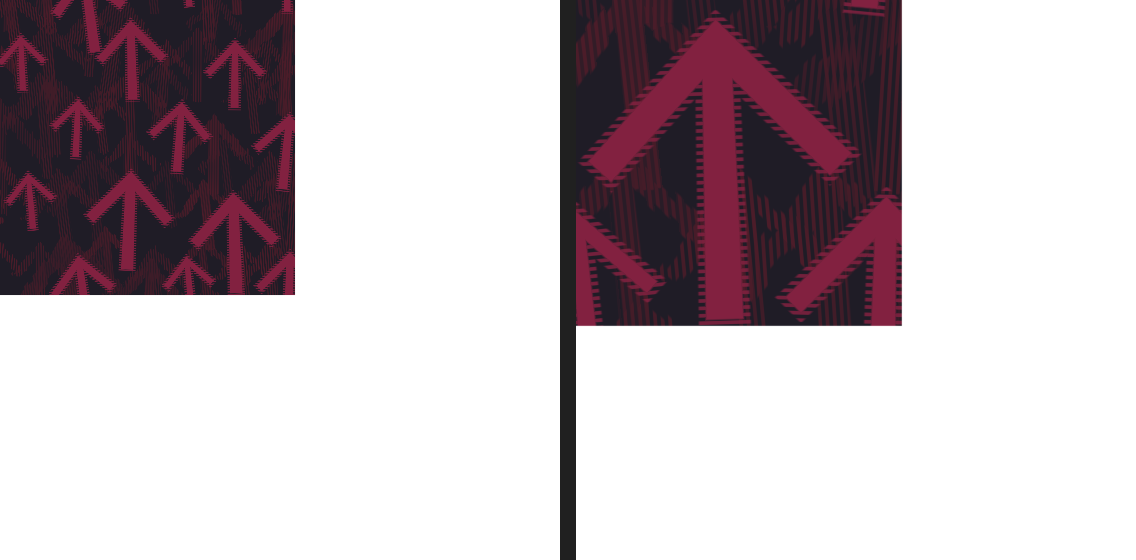
Left, the full canvas; right, a detail of the centre.
Write a three.js fragment shader that draws this pattern.

```glsl
// Crimson up-arrows with stitched fringes over layers of dim, hatched arrows,
// filling a dark square panel in the upper left of a white canvas.
// Each layer is a staggered lattice of arrow distance fields with hashed size and tilt.

#define PANEL 0.5273      // side of the dark panel
#define COLUMN 0.094      // lattice column spacing
#define ROW 0.27          // lattice row spacing
#define SMALL 0.10        // shortest arrow
#define LARGE 0.19        // longest arrow
#define TILT 0.14         // largest lean in radians
#define STITCH 0.0044     // pitch of hatch and fringe lines
#define FRINGE 0.0048     // length of the fringe threads
#define EDGE 0.0009       // softness of outlines
#define BACK_LAYERS 3

varying vec2 vUv;

const vec3 NIGHT = vec3(0.12, 0.11, 0.15);
const vec3 WINE = vec3(0.30, 0.11, 0.16);
const vec3 CRIMSON = vec3(0.51, 0.13, 0.25);

vec2 hash2(vec2 p) {
  p = vec2(dot(p, vec2(127.1, 311.7)), dot(p, vec2(269.5, 183.3)));
  return fract(sin(p) * 43758.55);
}

// Gradient noise, about -0.7 to 0.7
float gradientNoise(vec2 p) {
  vec2 i = floor(p), f = fract(p);
  vec2 u = f * f * (3.0 - 2.0 * f);
  vec2 e = vec2(0.0, 1.0);
  float a = dot(hash2(i) * 2.0 - 1.0, f);
  float b = dot(hash2(i + e.yx) * 2.0 - 1.0, f - e.yx);
  float c = dot(hash2(i + e.xy) * 2.0 - 1.0, f - e.xy);
  float d = dot(hash2(i + e.yy) * 2.0 - 1.0, f - e.yy);
  return mix(mix(a, b, u.x), mix(c, d, u.x), u.y);
}

float fill(float d) {
  return 1.0 - smoothstep(-EDGE, EDGE, d);
}

// Thin parallel lines, 1 on a thread and 0 between threads
float threads(float x) {
  return smoothstep(0.2, 0.8, 0.5 - 0.5 * cos(6.28319 * x / STITCH));
}

// Arrow of unit height, its tip at the origin, pointing up
float arrowDistance(vec2 p) {
  vec2 q = vec2(abs(p.x), -p.y);
  vec2 along = vec2(0.69, 0.724);
  float across = dot(q, vec2(-along.y, along.x));
  float arm = max(abs(across - 0.058) - 0.058, dot(q, along) - 0.64);
  float stem = max(q.x - 0.054 - 0.015 * q.y, abs(q.y - 0.55) - 0.45);
  return min(arm, stem);
}

// Nearest arrow of one layer: distance, local position, seed
vec4 arrowLayer(vec2 p, float salt, float scale, vec2 jitter) {
  vec4 nearest = vec4(1.0, 0.0, 0.0, 0.0);
  p += salt * vec2(0.041, 0.117);
  for (int i = -2; i <= 2; i++) {
    float column = floor(p.x / COLUMN) + float(i);
    float stagger = 0.5 * ROW * mod(column, 2.0);
    for (int j = 0; j <= 1; j++) {
      float row = floor((p.y - stagger) / ROW) + float(j);
      vec2 cell = vec2(column, row) + salt * 17.3;
      vec2 rnd = hash2(cell);
      vec2 shift = (hash2(cell + 5.7) - 0.5) * jitter;
      vec2 tip = vec2(column + 0.5, row + 0.5) * vec2(COLUMN, ROW);
      tip += vec2(0.0, stagger) + shift;

      float size = mix(SMALL, LARGE, rnd.x * rnd.x) * scale;
      float lean = (rnd.y * 2.0 - 1.0) * TILT;
      float c = cos(lean), s = sin(lean);
      vec2 local = mat2(c, -s, s, c) * (p - tip);
      float d = arrowDistance(local / size) * size;
      if (d < nearest.x) nearest = vec4(d, local, fract(rnd.x * 7.0 + rnd.y));
    }
  }
  return nearest;
}

void main() {
  // Dim arrows of upright threads with ragged ends
  float dim = 0.0;
  for (int k = 1; k <= BACK_LAYERS; k++) {
    float salt = float(k);
    vec4 a = arrowLayer(vUv, salt, 1.15, vec2(0.05, 0.08));
    float ragged = hash2(vec2(floor(a.y / STITCH), salt)).x - 0.5;
    float gap = 0.45 * smoothstep(0.65, 0.8, a.w);
    float patches = 0.85 + 0.5 * gradientNoise(vUv * 22.0 + salt * 9.0);
    float strength = mix(0.6, 1.05, fract(a.w * 5.0)) * patches;
    float ink = fill(a.x + 0.007 * ragged) * mix(gap, 1.0, threads(a.y));
    dim = max(dim, ink * strength);
  }
  vec3 color = mix(NIGHT, WINE, clamp(dim, 0.0, 1.0));

  // Bright arrows: solid core and cross-stitched rim
  vec4 front = arrowLayer(vUv, 0.0, 1.0, vec2(0.02, 0.045));
  float rim = fill(front.x - FRINGE * 0.6) * threads(front.z);
  float core = fill(front.x + FRINGE * 0.25);
  color = mix(color, CRIMSON, max(core, rim * 0.85));

  // Panel in the upper left corner
  vec2 inside = smoothstep(-0.0005, 0.0005, vec2(PANEL - vUv.x, vUv.y - 1.0 + PANEL));
  gl_FragColor = vec4(mix(vec3(1.0), color, inside.x * inside.y), 1.0);
}
```
